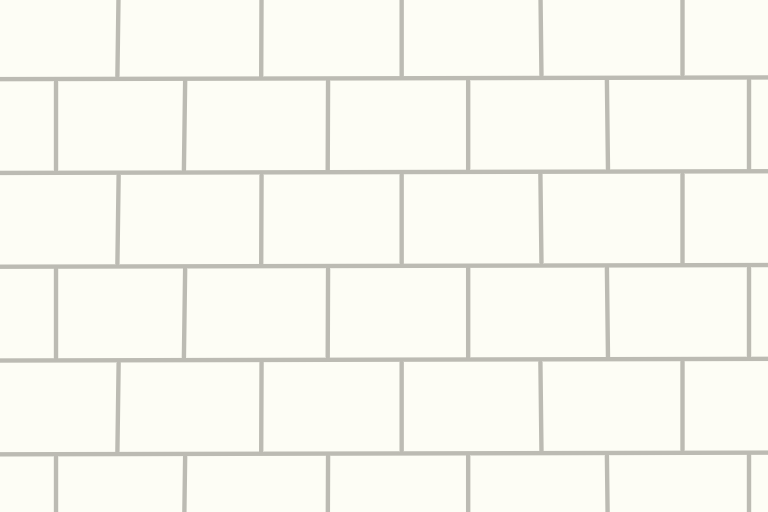
Write a WebGL 1 fragment shader that draws this pattern.

```glsl
precision highp float;
// Running-bond wall of cream tiles with thin, slightly crooked grey grout.

uniform vec2 u_resolution;

// Lengths are fractions of the canvas height.
const float COURSE_HEIGHT = 0.1832;
const float FIRST_BED = 0.1143;
const float BED_SLOPE = 0.0022;
const float BOND_PERIOD = 1.3535;   // five tiles, the first one narrower
const float EVEN_START = -0.0205;
const float ODD_START = 0.1094;
const float GROUT_WIDTH = 0.0086;

const vec3 TILE_COLOR = vec3(0.992, 0.992, 0.961);
const vec3 GROUT_COLOR = vec3(0.738, 0.735, 0.702);

// Distance to the nearest copy of a line repeated at every period.
float repeatedLine(float x, float period) {
  return abs(mod(x + 0.5 * period, period) - 0.5 * period);
}

vec4 repeatedLines(vec4 x, float period) {
  return abs(mod(x + 0.5 * period, period) - 0.5 * period);
}

// Distance to the upright joints of one course, each with its own lean.
float uprightJoints(float x, float heightFromMiddle) {
  vec4 offsets = vec4(0.251, 0.531, 0.805, 1.077);
  vec4 leans = vec4(0.014, 0.004, 0.0, -0.012);
  vec4 d = repeatedLines(vec4(x) - offsets - leans * heightFromMiddle, BOND_PERIOD);
  float first = repeatedLine(x, BOND_PERIOD);
  return min(first, min(min(d.x, d.y), min(d.z, d.w)));
}

// Soft-edged coverage of a line, given the distance to its centre.
float lineCoverage(float dist, float width, float pixel) {
  return clamp((0.5 * width - dist) / pixel + 0.5, 0.0, 1.0);
}

void main() {
  float pixel = 1.0 / u_resolution.y;
  vec2 p = gl_FragCoord.xy * pixel;

  // Courses and the gently rising beds between them
  float middle = 0.5 * u_resolution.x * pixel;
  float y = p.y - FIRST_BED - BED_SLOPE * (p.x - middle);
  float course = floor(y / COURSE_HEIGHT);
  float heightFromMiddle = y - (course + 0.5) * COURSE_HEIGHT;
  float bed = repeatedLine(y, COURSE_HEIGHT);

  // Alternate courses are shifted by about half a tile
  float start = mix(EVEN_START, ODD_START, mod(course, 2.0));
  float upright = uprightJoints(p.x - start, heightFromMiddle);

  float grout = lineCoverage(min(bed, upright), GROUT_WIDTH, pixel);
  gl_FragColor = vec4(mix(TILE_COLOR, GROUT_COLOR, grout), 1.0);
}
```
